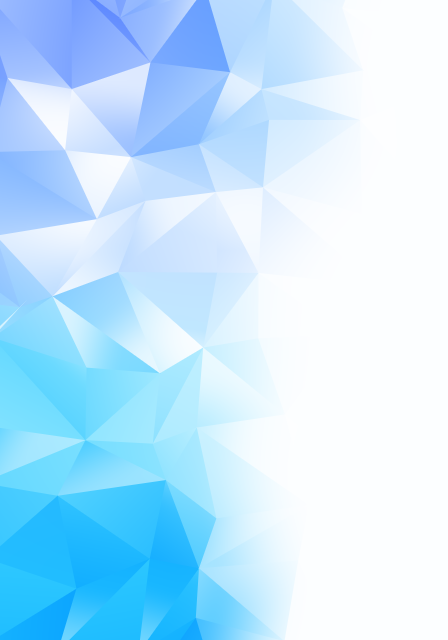
Write a Shadertoy shader that draws this background.

```glsl
// Low-poly crystal facets, periwinkle above and cyan below, dissolving into white mist on the right.

const vec2  GRID = vec2(6.3, 9.0);       // mesh cells across the canvas
const float JITTER = 0.76;               // corner wander, below 1 to keep cells simple
const float FACET_FLATNESS = 0.6;        // 0 = smooth field, 1 = one colour per facet
const float TONE_RANGE = 0.55;           // light and dark spread between facets
const float SHEEN = 0.45;                // slope of light inside a facet
const vec3 WHITE      = vec3(0.99, 0.995, 1.0);
const vec3 DEEP_CYAN  = vec3(0.10, 0.72, 1.0);
const vec3 AQUA       = vec3(0.40, 0.85, 1.0);
const vec3 PALE_BLUE  = vec3(0.66, 0.81, 1.0);
const vec3 PERIWINKLE = vec3(0.49, 0.64, 1.0);
const vec3 SKY        = vec3(0.60, 0.82, 1.0);

// Bright pools: centre xy, radius zw
const int POOL_COUNT = 5;
const vec4 POOLS[POOL_COUNT] = vec4[POOL_COUNT](
    vec4(0.13, 0.82, 0.11, 0.05),
    vec4(0.55, 0.66, 0.16, 0.08),
    vec4(0.24, 0.74, 0.09, 0.04),
    vec4(0.15, 0.63, 0.12, 0.04),
    vec4(0.42, 0.48, 0.15, 0.05));

float hash(vec2 p) {
    return fract(sin(dot(p, vec2(127.1, 311.7))) * 43758.5453);
}

float cross2(vec2 a, vec2 b) {
    return a.x * b.y - a.y * b.x;
}

vec2 meshCorner(vec2 id) {
    return id + JITTER * (vec2(hash(id), hash(id + 57.3)) - 0.5);
}

// Signed distance to the line a-b, positive on its left
float edgeDistance(vec2 p, vec2 a, vec2 b) {
    return cross2(b - a, p - a) / max(length(b - a), 0.001);
}

// Where the mist becomes fully white at height y
float mistEdge(float y) {
    return 0.70 + 0.20 * smoothstep(0.35, 0.85, y) + 0.02 * sin(y * 19.0);
}

// Broad colour layout over the canvas
vec3 colourField(vec2 uv) {
    vec3 c = mix(DEEP_CYAN, AQUA, smoothstep(0.10, 0.32, uv.y));
    c = mix(c, PALE_BLUE, smoothstep(0.40, 0.62, uv.y));
    c = mix(c, PERIWINKLE, smoothstep(0.70, 0.98, uv.y));
    c = mix(c, SKY, smoothstep(0.25, 0.65, uv.x) * smoothstep(0.6, 0.8, uv.y));

    float middle = exp(-pow((uv.y - 0.48) / 0.22, 2.0));
    float fadeStart = mix(0.38, 0.02, middle);
    float fade = smoothstep(fadeStart, mistEdge(uv.y), uv.x);
    float pool = 0.0;
    for (int i = 0; i < POOL_COUNT; i++) {
        vec2 d = (uv - POOLS[i].xy) / POOLS[i].zw;
        pool = max(pool, exp(-dot(d, d)));
    }
    return mix(c, WHITE, max(fade, 0.92 * pool));
}

// Colour in rgb, edge coverage in a
vec4 facet(vec2 p, vec2 a, vec2 b, vec2 c, float pixel) {
    float inside = min(edgeDistance(p, a, b), min(edgeDistance(p, b, c), edgeDistance(p, c, a)));
    float coverage = clamp(0.5 + inside / pixel, 0.0, 1.0);
    if (coverage <= 0.0) return vec4(0.0);

    vec2 centre = (a + b + c) / 3.0;
    float seed = hash(centre);
    float angle = 6.2832 * hash(centre + 3.7);
    float slope = dot(p - centre, vec2(cos(angle), sin(angle)));
    vec2 uv = mix(p, centre, FACET_FLATNESS) / GRID;

    // Contrast softens in the saturated lower part
    float contrast = mix(0.55, 1.0, smoothstep(0.15, 0.5, uv.y));
    float tone = TONE_RANGE * (2.0 * seed - 1.0) + SHEEN * slope;
    vec3 colour = pow(colourField(uv), vec3(exp2(-tone * contrast)));
    float glint = smoothstep(0.72, 1.0, hash(centre + 9.1) + 0.3 * slope);
    return vec4(mix(colour, WHITE, 0.65 * glint * contrast), coverage);
}

void mainImage(out vec4 fragColor, in vec2 fragCoord) {
    vec2 uv = fragCoord / iResolution.xy;
    vec2 p = uv * GRID;
    vec2 cell = floor(p);
    float pixel = GRID.y / iResolution.y;

    // Split every nearby cell along a diagonal that lies inside it
    vec4 sum = vec4(0.0);
    for (int y = -1; y <= 1; y++)
    for (int x = -1; x <= 1; x++) {
        vec2 id = cell + vec2(x, y);
        vec2 a = meshCorner(id), b = meshCorner(id + vec2(1, 0));
        vec2 c = meshCorner(id + vec2(1, 1)), d = meshCorner(id + vec2(0, 1));
        bool validAC = cross2(b - a, c - a) > 0.0 && cross2(c - a, d - a) > 0.0;
        bool validBD = cross2(b - a, d - a) > 0.0 && cross2(c - b, d - b) > 0.0;
        bool useAC = validAC && (!validBD || hash(id + 21.9) > 0.5);
        vec4 first = facet(p, a, b, useAC ? c : d, pixel);
        vec4 second = facet(p, useAC ? a : b, c, d, pixel);
        sum += vec4(first.rgb * first.a + second.rgb * second.a, first.a + second.a);
    }
    vec3 colour = sum.rgb / max(sum.a, 0.001);

    // Smooth mist over the facets
    float edge = mistEdge(uv.y);
    float mist = smoothstep(edge - 0.25, edge + 0.03, uv.x);
    fragColor = vec4(mix(colour, WHITE, mist), 1.0);
}
```
